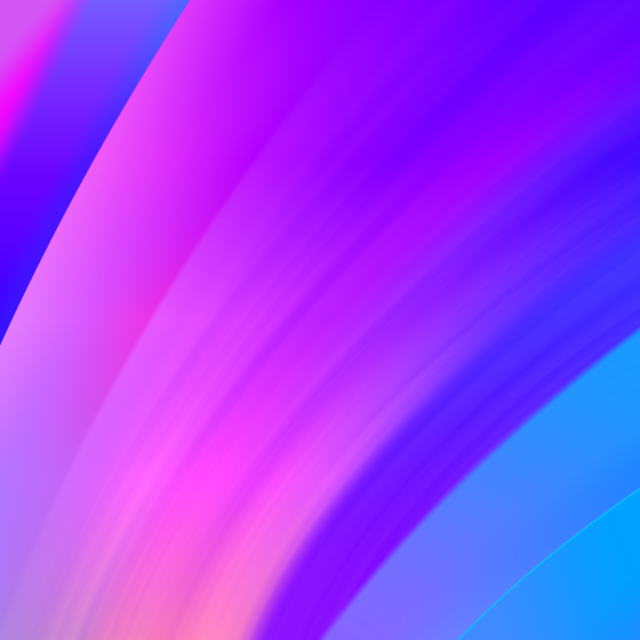
Reproduce this background procedurally as a Shadertoy shader.

```glsl
// Sweeping satin ribbons of violet, pink and blue with soft folds and fine streaks.

// Signed distance (approximate) to the curve x = k.x + k.y*y + k.z*y*y; positive on its right.
float curveX(vec3 k, float y) { return k.x + y * (k.y + y * k.z); }

float sideOf(vec2 p, vec3 k) {
    float slope = k.y + 2.0 * k.z * p.y;
    return (p.x - curveX(k, p.y)) / sqrt(1.0 + slope * slope);
}

// Position across a ribbon: 0 on its left curve, 1 on its right curve.
float across(vec2 p, vec3 left, vec3 right) {
    float x0 = curveX(left, p.y);
    return (p.x - x0) / (curveX(right, p.y) - x0);
}

// Five evenly spaced colours along t in 0..1.
vec3 ramp(vec3 a, vec3 b, vec3 c, vec3 d, vec3 e, float t) {
    vec4 w = clamp(t * 4.0 - vec4(0.0, 1.0, 2.0, 3.0), 0.0, 1.0);
    return mix(mix(mix(mix(a, b, w.x), c, w.y), d, w.z), e, w.w);
}

// Gradient noise
vec2 gradient(vec2 cell) {
    float h = fract(sin(dot(cell, vec2(127.1, 311.7))) * 43758.5);
    return vec2(cos(6.2832 * h), sin(6.2832 * h));
}

float noise(vec2 p) {
    vec2 i = floor(p), f = fract(p);
    vec2 u = f * f * f * (f * (f * 6.0 - 15.0) + 10.0);
    vec2 e = vec2(0.0, 1.0);
    float low = mix(dot(gradient(i), f), dot(gradient(i + e.yx), f - e.yx), u.x);
    float high = mix(dot(gradient(i + e.xy), f - e.xy), dot(gradient(i + e.yy), f - e.yy), u.x);
    return mix(low, high, u.y);
}

// Long fibres that follow the ribbon
float streaks(float s, float y) {
    float sum = 0.0, amp = 1.0, freq = 9.0;
    for (int i = 0; i < 3; i++) {
        sum += amp * noise(vec2(s * freq, y * 2.0 + freq));
        amp *= 0.55;
        freq *= 2.3;
    }
    return sum;
}

// Upper left corner: indigo sheet with a pink fold
vec3 cornerColor(vec2 p, float edge) {
    vec3 indigo = ramp(vec3(0.18, 0.0, 1.0), vec3(0.32, 0.0, 1.0), vec3(0.42, 0.02, 1.0),
                       vec3(0.46, 0.17, 1.0), vec3(0.46, 0.36, 1.0), (p.y - 0.46) / 0.54);
    indigo = mix(indigo, vec3(0.22, 0.12 + 0.3 * smoothstep(0.75, 1.0, p.y), 1.0),
                 0.6 * smoothstep(-0.05, 0.0, edge));
    float fold = sideOf(p, vec3(-0.383, 0.5, 0.0));
    vec3 pink = mix(vec3(0.95, 0.02, 1.0), vec3(0.83, 0.34, 0.96),
                    smoothstep(0.0, 0.09, -fold + 0.35 * (p.y - 0.87)));
    return mix(pink, indigo, smoothstep(-0.025, 0.03, fold));
}

// Pink ribbon beside the sharp edge
vec3 pinkColor(float s, float y) {
    vec3 left = ramp(vec3(0.7, 0.5, 1.0), vec3(0.8, 0.5, 1.0), vec3(0.89, 0.49, 1.0),
                     vec3(0.94, 0.36, 0.98), vec3(0.87, 0.22, 0.98), y);
    vec3 middle = ramp(vec3(0.62, 0.5, 1.0), vec3(0.7, 0.46, 1.0), vec3(0.84, 0.36, 1.0),
                       vec3(0.86, 0.17, 0.98), vec3(0.65, 0.0, 1.0), y);
    vec3 right = ramp(vec3(0.66, 0.5, 0.9), vec3(0.76, 0.4, 0.97), vec3(0.92, 0.2, 0.9),
                      vec3(0.7, 0.0, 1.0), vec3(0.53, 0.0, 1.0), y);
    return mix(mix(left, middle, clamp(s * 2.0, 0.0, 1.0)), right, clamp(s * 2.0 - 1.0, 0.0, 1.0));
}

// Broad central ribbon, peach at its foot and violet at its top
vec3 centerColor(float s, float y) {
    vec3 c0 = ramp(vec3(0.68, 0.52, 0.88), vec3(0.82, 0.42, 1.0), vec3(0.91, 0.34, 1.0),
                   vec3(0.72, 0.08, 1.0), vec3(0.53, 0.0, 1.0), y);
    vec3 c1 = ramp(vec3(0.78, 0.52, 0.82), vec3(0.95, 0.35, 1.0), vec3(0.83, 0.22, 1.0),
                   vec3(0.53, 0.0, 1.0), vec3(0.36, 0.0, 1.0), y);
    vec3 c2 = ramp(vec3(0.92, 0.5, 0.76), vec3(0.98, 0.25, 1.0), vec3(0.72, 0.12, 1.0),
                   vec3(0.62, 0.02, 1.0), vec3(0.36, 0.0, 1.0), y);
    vec3 c3 = ramp(vec3(0.97, 0.48, 0.74), vec3(0.94, 0.26, 1.0), vec3(0.62, 0.15, 1.0),
                   vec3(0.32, 0.06, 1.0), vec3(0.3, 0.0, 1.0), y);
    vec3 c4 = ramp(vec3(1.0, 0.53, 0.78), vec3(0.88, 0.34, 1.0), vec3(0.46, 0.2, 1.0),
                   vec3(0.24, 0.12, 1.0), vec3(0.24, 0.1, 1.0), y);
    vec3 c = mix(mix(c0, c1, smoothstep(0.0, 0.3, s)), c2, smoothstep(0.3, 0.5, s));
    return mix(mix(c, c3, smoothstep(0.5, 0.7, s)), c4, smoothstep(0.7, 1.0, s));
}

void mainImage(out vec4 fragColor, in vec2 fragCoord) {
    vec2 p = fragCoord / iResolution.xy;
    float aa = 1.0 / min(iResolution.x, iResolution.y);

    // Ribbon boundaries, from left to right
    vec3 sharp = vec3(-0.171, 0.29, 0.178), crease = vec3(-0.007, 0.36, 0.236);
    vec3 ridge = vec3(0.378, 0.407, 0.812), shore = vec3(0.5, 0.738, 0.586);
    vec3 thread = vec3(0.716, 0.95, 1.05);
    float dSharp = sideOf(p, sharp), dShore = sideOf(p, shore), dThread = sideOf(p, thread);
    float s = across(p, crease, ridge);
    float fiber = streaks(s, p.y);

    // Pink and central ribbons, then the violet valley
    vec3 color = pinkColor(across(p, sharp, crease), p.y);
    vec3 center = centerColor(s, p.y) + fiber * vec3(0.08, 0.07, 0.0) * smoothstep(0.0, 0.25, s);
    color = mix(color, center, smoothstep(-0.004, 0.009, sideOf(p, crease)));
    vec3 valley = mix(vec3(0.54, 0.07, 1.0), vec3(0.25, 0.18, 1.0), smoothstep(0.05, 0.6, p.y));
    valley += fiber * vec3(0.05, 0.06, 0.0);
    color = mix(color, valley, smoothstep(-0.015, 0.04, sideOf(p, ridge)));

    // Blue ribbon, darker toward the bright thread
    vec3 blue = mix(vec3(0.52, 0.4, 1.0), vec3(0.1, 0.6, 1.0), smoothstep(0.0, 0.48, p.y + 0.5 * dShore));
    blue = mix(blue, vec3(0.42 - 1.2 * p.y, 0.5, 1.0), 0.85 * smoothstep(0.09, 0.0, -dThread));
    color = mix(color, blue, smoothstep(-0.006, 0.009, dShore));
    vec3 azure = mix(vec3(0.25, 0.54, 1.0), vec3(0.0, 0.63, 1.0), smoothstep(0.75, 1.05, p.x + 0.4 * p.y));
    azure = mix(azure, vec3(0.1, 0.55, 1.0), smoothstep(0.1, 0.22, dThread));
    color = mix(color, azure, smoothstep(-aa, aa, dThread));
    color = mix(color, vec3(0.05, 0.76, 1.0), 0.85 * smoothstep(0.0012 + aa, 0.0, abs(dThread)));

    color = mix(cornerColor(p, dSharp), color, smoothstep(-aa, aa, dSharp));
    fragColor = vec4(clamp(color, 0.0, 1.0), 1.0);
}
```
